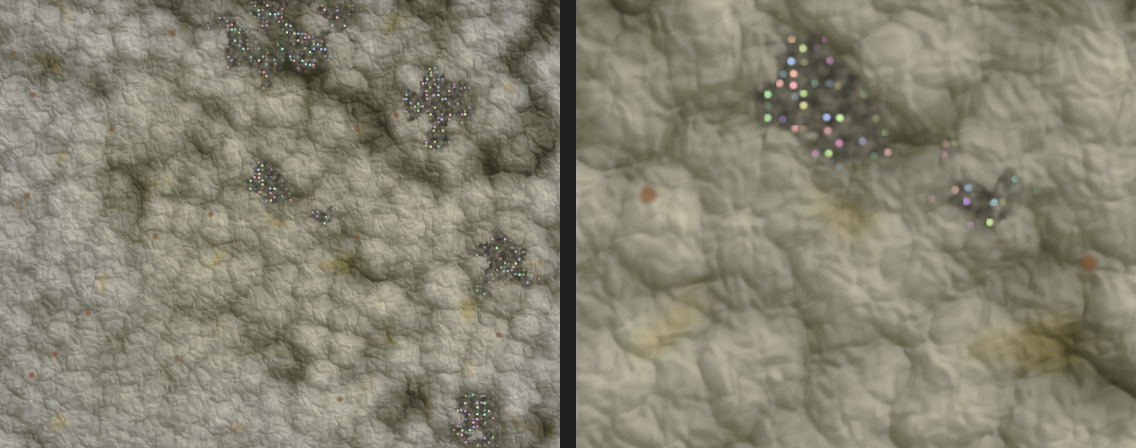
Left: the whole. Right: its middle third, enlarged.
Reproduce this texture procedurally as a Shadertoy shader.

```glsl
vec2 hash2(vec2 p) {
    vec3 q = fract(p.xyx * vec3(0.1031, 0.1030, 0.0973));
    q += dot(q, q.yzx + 33.33);
    return fract((q.xx + q.yz) * q.zy);
}

float cornerSlope(vec2 cell, vec2 offset) {
    float angle = 6.2832 * hash2(cell + 71.0).x;
    return dot(vec2(cos(angle), sin(angle)), offset);
}

float gradientNoise(vec2 p) {
    vec2 i = floor(p), f = fract(p);
    vec2 u = f * f * f * (f * (f * 6.0 - 15.0) + 10.0);
    vec2 x = vec2(1, 0), y = vec2(0, 1);
    return 1.4 * mix(mix(cornerSlope(i, f), cornerSlope(i + x, f - x), u.x),
                     mix(cornerSlope(i + y, f - y), cornerSlope(i + 1.0, f - 1.0), u.x), u.y);
}

// Overlapping round crumbs, centred about zero
float domes(vec2 p) {
    vec2 cell = floor(p);
    float top = 0.0;
    for (int y = -1; y <= 1; y++)
    for (int x = -1; x <= 1; x++) {
        vec2 id = cell + vec2(x, y);
        vec2 size = hash2(id + 19.0);
        vec2 d = p - id - hash2(id);
        float radius = 0.5 + 0.4 * size.x;
        top = max(top, (0.6 + 0.4 * size.y) * (1.0 - dot(d, d) / (radius * radius)));
    }
    return top - 0.5;
}

// Powder height: clumps made of lumps made of grains
float relief(vec2 p, float coarse) {
    p += 0.007 * vec2(gradientNoise(p * 24.0), gradientNoise(p * 24.0 + 40.0));
    p += 0.003 * vec2(gradientNoise(p * 60.0 + 9.0), gradientNoise(p * 60.0 + 80.0));
    return mix(0.35, 0.8, coarse) * domes(p * 13.0) / 13.0
         + 0.7 * domes(p * 29.0 + 5.0) / 29.0
         + mix(0.7, 0.5, coarse) * domes(p * 64.0 + 11.0) / 64.0
         + 0.6 * gradientNoise(p * 115.0) / 115.0;
}

// Distance to the nearest bare patch, in patch radii
float patchDistance(vec2 p) {
    float nearest = 9.0;
    for (int i = 0; i < 6; i++) {
        float angle = 1.4 - 0.64 * float(i % 4);
        float ring = i < 4 ? 0.58 : 0.24;
        vec2 d = p - vec2(0.55, 0.35) - ring * vec2(cos(angle), sin(angle));
        if (i == 0) d.x *= 0.55;
        nearest = min(nearest, length(d) / (0.095 - 0.01 * float(i)));
    }
    return nearest + 0.6 * gradientNoise(p * 13.0) + 0.35 * gradientNoise(p * 38.0);
}

// Metallic flakes on a dark bed
vec3 glitter(vec2 p) {
    float bed = 0.33 + 0.13 * gradientNoise(p * 85.0) + 0.07 * gradientNoise(p * 160.0);
    vec3 color = bed * vec3(1.03, 1.0, 0.85);
    vec2 q = p * 115.0, id = floor(q);
    vec2 pick = hash2(id + 7.0);
    vec2 d = fract(q) - 0.3 - 0.4 * hash2(id);
    float flake = (1.0 - smoothstep(0.15, 0.5, length(d))) * smoothstep(0.55, 1.0, pick.x);
    vec3 hue = 0.8 + 0.18 * cos(6.2832 * (pick.y + vec3(0.0, 0.33, 0.67)));
    return mix(color, hue, flake);
}

void mainImage(out vec4 fragColor, in vec2 fragCoord) {
    vec2 p = fragCoord / iResolution.y;
    float coarse = smoothstep(0.55, 1.35, p.x + p.y + 0.25 * gradientNoise(p * 3.0));

    // Low light from the upper right, with darker hollows
    float height = relief(p, coarse);
    float facing = (height - relief(p + 0.004 * vec2(0.6, 0.8), coarse)) / 0.004;
    float tone = 0.57 + 0.075 * tanh(0.6 * facing) + 3.6 * height;
    tone -= mix(0.05, 0.22, coarse) * smoothstep(0.1, 0.6, gradientNoise(p * 5.5 + 3.0));
    tone += 0.03 * gradientNoise(p * 2.5 + 20.0);

    // Shade around the bare patches
    float bare = patchDistance(p);
    tone -= 0.09 * (1.0 - smoothstep(0.7, 2.0, bare));
    tone = clamp(tone, 0.2, 0.76);

    // Warm middle and shadows, neutral rim
    float neutral = smoothstep(0.25, 0.7, length(p - vec2(0.68, 0.5)) + 0.15 * gradientNoise(p * 4.0));
    vec3 tint = mix(vec3(1.02, 1.0, 0.875), vec3(1.015, 0.995, 0.94), neutral);
    vec3 color = tone * tint;
    color.b -= 0.04 * (1.0 - smoothstep(0.38, 0.56, tone));

    // Faint ochre stains and rare rust specks
    float stain = smoothstep(0.5, 0.8, gradientNoise(p * 11.0 + 31.0));
    color *= mix(vec3(1), vec3(1.04, 0.98, 0.82), stain);
    vec2 speckId = floor(p * 22.0);
    vec2 speck = fract(p * 22.0) - 0.3 - 0.4 * hash2(speckId + 3.0);
    float rust = (1.0 - smoothstep(0.06, 0.2, length(speck))) * step(0.98, hash2(speckId + 53.0).x);
    color = mix(color, vec3(0.5, 0.32, 0.2), 0.7 * rust);

    // Patches show between the higher crumbs
    float exposed = (1.0 - smoothstep(0.6, 1.1, bare)) * (1.0 - smoothstep(0.004, 0.016, height));
    color = mix(color, glitter(p), exposed);

    fragColor = vec4(color, 1.0);
}
```
